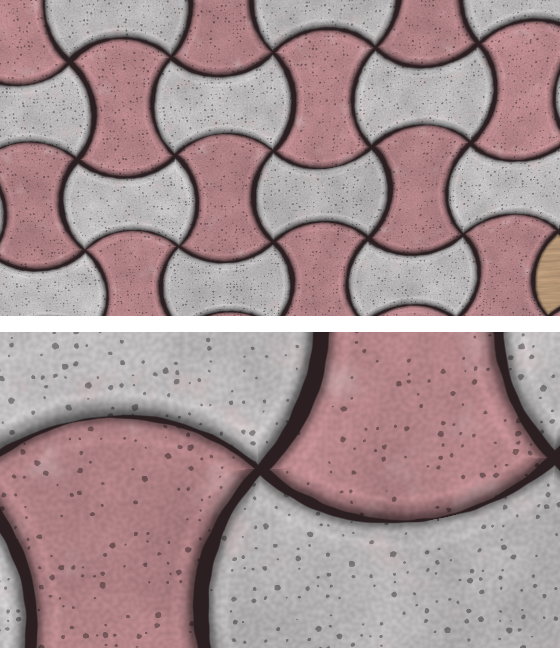
Top, the full canvas; bottom, a detail of the centre.
This pattern is drawn by a Shadertoy shader. Its source:

```glsl
// Interlocking bone-shaped concrete pavers, rose and grey, with dark worn joints.

// Layout, in canvas heights
const vec2 CELL = vec2(0.311, 0.300);   // spacing of the tiles
const vec2 ANCHOR = vec2(-0.021, 0.021); // grid corner, from the canvas centre
const float TILT = 0.043;               // rise of the rows to the right
const float PERSPECTIVE = 0.13;         // rows widen towards the top
const vec2 MISSING_CELL = vec2(3.0, -2.0);

// Shape, in cells
const float ARC_RADIUS = 0.70710678;    // circle through the cell corners
const float JITTER = 0.016;
const float ROUGHNESS = 0.007;
const float GAP_FLAT = 0.009;           // half joint width on level edges
const float GAP_STEEP = 0.021;          // half joint width on upright edges
const float CHAMFER = 0.085;
const float PIT_GRID = 27.0;
const float PIT_SHARE = 0.30;

// Colours
const vec3 ROSE = vec3(0.695, 0.510, 0.528);
const vec3 GREY = vec3(0.720, 0.710, 0.715);
const vec3 DUST = vec3(0.790, 0.700, 0.705);
const vec3 JOINT = vec3(0.170, 0.120, 0.130);
const vec3 WOOD = vec3(0.700, 0.580, 0.460);
const vec2 LIGHT = vec2(-0.45, 0.89);

vec2 hash2(vec2 p) {
    vec3 h = fract(p.xyx * vec3(0.1031, 0.1030, 0.0973));
    h += dot(h, h.yzx + 33.33);
    return fract((h.xx + h.yz) * h.zy);
}

float cornerSlope(vec2 corner, vec2 offset) {
    float angle = 6.2831853 * hash2(corner).x;
    return dot(vec2(cos(angle), sin(angle)), offset);
}

// Gradient noise, about -0.7 to 0.7
float gradientNoise(vec2 p) {
    vec2 i = floor(p), f = p - i;
    vec2 u = f * f * f * (f * (f * 6.0 - 15.0) + 10.0);
    vec2 e = vec2(0.0, 1.0);
    return mix(mix(cornerSlope(i, f), cornerSlope(i + e.yx, f - e.yx), u.x),
               mix(cornerSlope(i + e, f - e), cornerSlope(i + 1.0, f - 1.0), u.x), u.y);
}

float fbm(vec2 p) {
    float sum = 0.0, amplitude = 0.6;
    for (int i = 0; i < 4; i++) {
        sum += amplitude * gradientNoise(p);
        p = mat2(1.6, 1.2, -1.2, 1.6) * p + 7.3;
        amplitude *= 0.55;
    }
    return sum;
}

// Disc minus two neighbouring discs: signed distance and outward normal
vec3 boneTile(vec2 q, vec2 waist) {
    vec2 fromSide = q - waist * (dot(q, waist) < 0.0 ? -1.0 : 1.0);
    float bulge = length(q) - ARC_RADIUS;
    float hollow = ARC_RADIUS - length(fromSide);
    return bulge > hollow ? vec3(bulge, q / max(length(q), 1e-4))
                          : vec3(hollow, -fromSide / max(length(fromSide), 1e-4));
}

// Scattered pores of varied size, 0 to 1
float pits(vec2 p, float blur) {
    vec2 i = floor(p);
    vec2 place = hash2(i + 41.0), kind = hash2(i + 97.0);
    float radius = mix(0.10, 0.30, kind.y * kind.y);
    vec2 offset = p - i - mix(vec2(0.3), vec2(0.7), place);
    float shape = length(offset) + 0.12 * gradientNoise(p * 3.0);
    return step(kind.x, PIT_SHARE) * (1.0 - smoothstep(radius - blur, radius + blur, shape));
}

void mainImage(out vec4 fragColor, in vec2 fragCoord) {
    // Canvas to tilted grid
    vec2 p = (fragCoord - 0.5 * iResolution.xy) / iResolution.y - ANCHOR;
    vec2 g = vec2(p.x, p.y - TILT * p.x) / CELL / (1.0 + PERSPECTIVE * p.y);
    float pixel = 1.0 / (iResolution.y * CELL.y);

    // Find the tile that owns this point
    vec2 cell = floor(g), q = g - cell - 0.5;
    bool isRose = mod(cell.x + cell.y, 2.0) < 0.5;
    vec2 waist = isRose ? vec2(1.0, 0.0) : vec2(0.0, 1.0);
    vec2 side = waist * (dot(q, waist) < 0.0 ? -1.0 : 1.0);
    if (length(q - side) < ARC_RADIUS) {
        cell += side;
        q -= side;
        isRose = !isRose;
        waist = waist.yx;
    }

    // Uneven outline and joint
    vec2 tileRandom = hash2(cell + 53.0);
    vec3 edge = boneTile(q + (tileRandom - 0.5) * JITTER, waist);
    float d = edge.x + ROUGHNESS * gradientNoise(g * 13.0);
    float gap = mix(GAP_FLAT, GAP_STEEP, abs(edge.y)) * (1.0 + 0.7 * gradientNoise(g * 2.3));

    // Mottled face with dusty scuffs
    vec2 grainSpace = g + cell * 5.0;
    float mottle = fbm(grainSpace * 3.5), grain = gradientNoise(grainSpace * 55.0);
    vec3 color = (isRose ? ROSE : GREY) * (1.0 + 0.07 * (tileRandom.y - 0.5));
    color *= 1.0 + 0.15 * mottle + 0.10 * grain;
    float scuff = smoothstep(0.05, 0.5, fbm(grainSpace * 5.0 + 19.0)) * smoothstep(-0.35, -0.08, d);
    color = mix(color, DUST, 0.45 * scuff);
    color *= 1.0 - 0.36 * pits(grainSpace * PIT_GRID, max(0.06, pixel * PIT_GRID * 0.6));

    // Chamfered rim with a worn ridge
    float rim = smoothstep(-CHAMFER, -0.025, d);
    float ridge = (d + CHAMFER) / 0.016;
    color *= 1.0 + rim * (0.14 * dot(edge.yz, LIGHT) - 0.13) + 0.06 * exp(-ridge * ridge);

    // Bare wood where a tile is absent
    if (distance(cell, MISSING_CELL) < 0.5)
        color = WOOD * (1.0 + 0.25 * fbm(g * vec2(2.0, 22.0)));

    float joint = smoothstep(-pixel, pixel, d + gap);
    color *= 1.0 - 0.35 * smoothstep(-0.035, 0.0, d + gap);
    fragColor = vec4(mix(color, JOINT, joint), 1.0);
}
```
